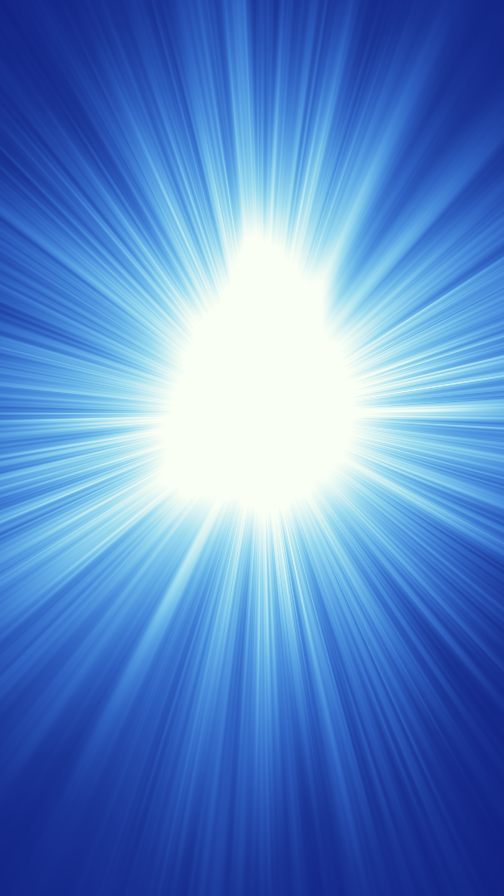
Write a Shadertoy shader that draws this background.

```glsl
vec2 hashGradient(vec2 cell) {
    float h = fract(sin(dot(cell, vec2(127.1, 311.7))) * 43758.55);
    return vec2(cos(6.2832 * h), sin(6.2832 * h));
}

float gradientNoise(vec2 p) {
    vec2 i = floor(p), f = p - i;
    vec2 u = f * f * f * (f * (f * 6.0 - 15.0) + 10.0);
    vec2 e = vec2(0.0, 1.0);
    float low = mix(dot(hashGradient(i), f),
                    dot(hashGradient(i + e.yx), f - e.yx), u.x);
    float high = mix(dot(hashGradient(i + e.xy), f - e.xy),
                     dot(hashGradient(i + e.yy), f - e.yy), u.x);
    return mix(low, high, u.y);
}

// Seamless angular bump around a direction
float lobe(float angle, float center, float width) {
    return exp((cos(angle - center) - 1.0) / (width * width));
}

// Radial streaks: fine across the angle, slow along the radius
float streaks(vec2 dir, float r, float frequency) {
    return gradientNoise(dir * (frequency + 1.2 * r) + 0.37);
}

vec3 lightRamp(float level) {
    vec3 stops[6] = vec3[6](
        vec3(0.10, 0.21, 0.59), vec3(0.18, 0.38, 0.76), vec3(0.28, 0.55, 0.86),
        vec3(0.41, 0.71, 0.91), vec3(0.61, 0.86, 0.94), vec3(0.98, 1.00, 0.96));
    vec3 color = vec3(0.05, 0.10, 0.48);
    for (int i = 0; i < 6; i++)
        color = mix(color, stops[i], clamp(level * 6.0 - float(i), 0.0, 1.0));
    return color;
}

void mainImage(out vec4 fragColor, in vec2 fragCoord) {
    vec2 p = (fragCoord - vec2(0.52, 0.538) * iResolution.xy) / iResolution.x;
    float r = length(p);
    vec2 dir = p / max(r, 0.0001);
    float angle = atan(dir.y, dir.x + 0.000001);

    // Uneven white core, tallest towards the top
    float core = 0.18 + 0.09 * lobe(angle, 1.55, 0.42) + 0.09 * lobe(angle, 1.6, 0.13)
               + 0.03 * lobe(angle, 1.15, 0.12) + 0.05 * lobe(angle, -2.5, 0.25)
               + 0.03 * streaks(dir, r, 5.0);

    // Reach of the glow in each direction
    float reach = 0.33 + 0.20 * lobe(angle, 0.12, 0.34) + 0.04 * lobe(angle, 1.6, 0.2)
                + 0.09 * lobe(angle, -2.85, 0.35) + 0.10 * lobe(angle, -1.6, 0.35)
                - 0.07 * lobe(angle, -0.75, 0.2) - 0.04 * lobe(angle, 1.0, 0.25);

    // Broad rays, with softer detail at the upper right and lower left
    float calm = max(lobe(angle, 0.95, 0.25), lobe(angle, -2.15, 0.25));
    float rays = 0.4 * streaks(dir, r, 9.0) + 0.4 * streaks(dir, r, 24.0) * (1.0 - 0.4 * calm);
    rays += 0.4 * lobe(angle, 1.137, 0.03) + 0.2 * lobe(angle, 0.887, 0.035)
          + 0.25 * lobe(angle, -2.04, 0.035) + 0.25 * lobe(angle, -3.1, 0.03)
          + 0.15 * lobe(angle, -2.585, 0.06);

    // Thin bright lines
    float lines = 0.25 * streaks(dir, r, 45.0) + 0.25 * streaks(dir, r, 85.0)
                + 0.2 * smoothstep(0.1, 0.45, streaks(dir, r, 65.0));
    rays += lines * (1.0 - 0.8 * calm);
    rays /= 1.0 + 0.6 * max(rays, 0.0);

    // Rounded falloff from a softened core edge
    float edge = r - core;
    float distanceOut = 0.5 * (edge + sqrt(edge * edge + 0.002));
    float falloff = pow(distanceOut / reach, 1.15);
    float level = 1.04 * exp(-falloff + rays * smoothstep(-0.03, 0.27, edge));
    fragColor = vec4(lightRamp(level), 1.0);
}
```
